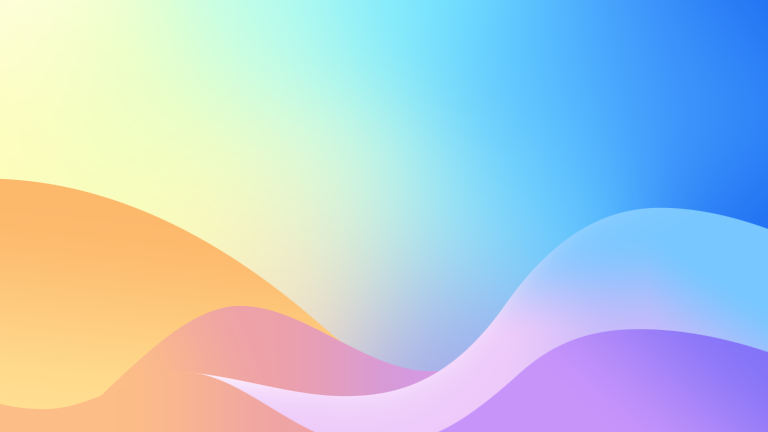
This background is drawn by a Shadertoy shader. Its source:

```glsl
// Draws a pastel sky gradient from lemon to blue above flowing, layered waves.

// Sky colours
const vec3 CREAM    = vec3(1.00, 1.00, 0.89);
const vec3 LEMON    = vec3(1.00, 0.99, 0.72);
const vec3 LIME     = vec3(0.93, 1.00, 0.77);
const vec3 MINT     = vec3(0.74, 1.00, 0.93);
const vec3 PALE     = vec3(0.86, 1.00, 0.87);
const vec3 AQUA     = vec3(0.48, 0.92, 1.00);
const vec3 ICE      = vec3(0.62, 0.95, 0.98);
const vec3 SKY      = vec3(0.36, 0.77, 1.00);
const vec3 AZURE    = vec3(0.25, 0.60, 0.99);
const vec3 COBALT   = vec3(0.10, 0.40, 0.94);
const vec3 APRICOT  = vec3(1.00, 0.87, 0.74);
const vec3 HAZE     = vec3(0.62, 0.64, 0.93);

// Wave colours
const vec3 ORANGE   = vec3(0.99, 0.72, 0.42);
const vec3 SAND     = vec3(1.00, 0.87, 0.57);
const vec3 PEACH    = vec3(0.99, 0.74, 0.53);
const vec3 ROSE     = vec3(0.93, 0.63, 0.66);
const vec3 ORCHID   = vec3(0.83, 0.60, 0.88);
const vec3 BLUSH    = vec3(0.93, 0.79, 0.98);
const vec3 LILAC    = vec3(0.78, 0.73, 0.98);
const vec3 RIBBON   = vec3(0.47, 0.78, 1.00);
const vec3 SHINE    = vec3(1.00, 0.96, 0.99);
const vec3 VIOLET   = vec3(0.78, 0.58, 0.98);
const vec3 INDIGO   = vec3(0.51, 0.45, 0.97);

const float ASPECT      = 16.0 / 9.0;
const float GLOW_SPREAD = 0.06;   // squared falloff of each sky glow
const float RIM_WIDTH   = 0.045;  // soft light under the ribbon's crest

// Cubic arc between two knots (x, height, slope), straight beyond its ends
float arc(vec3 a, vec3 b, float x) {
    float w = b.x - a.x;
    float t = clamp((x - a.x) / w, 0.0, 1.0);
    float s = 1.0 - t;
    float y = s * s * ((1.0 + 2.0 * t) * a.y + t * w * a.z)
            + t * t * ((1.0 + 2.0 * s) * b.y - s * w * b.z);
    return y + min(x - a.x, 0.0) * a.z + max(x - b.x, 0.0) * b.z;
}

float hillTop(float x) {
    return arc(vec3(0.0, 0.586, -0.04), vec3(0.718, 0.269, -0.85), x);
}

float roseTop(float x) {
    const vec3 crest = vec3(0.556, 0.292, 0.0);
    return x < crest.x ? arc(vec3(0.243, 0.093, 0.95), crest, x)
                       : arc(crest, vec3(0.995, 0.141, 0.0), x);
}

float ribbonTop(float x) {
    const vec3 dip = vec3(0.799, 0.083, 0.0);
    const vec3 rise = vec3(1.169, 0.294, 1.42);
    const vec3 crest = vec3(1.528, 0.519, 0.0);
    if (x < dip.x) return arc(vec3(0.417, 0.139, -0.05), dip, x);
    if (x < rise.x) return arc(dip, rise, x);
    return x < crest.x ? arc(rise, crest, x)
                       : arc(crest, vec3(1.778, 0.47, -0.36), x);
}

float peachTop(float x) {
    const vec3 dip = vec3(0.104, 0.053, 0.0);
    const vec3 crest = vec3(0.424, 0.139, 0.0);
    if (x < dip.x) return arc(vec3(0.0, 0.065, -0.25), dip, x);
    return x < crest.x ? arc(dip, crest, x)
                       : arc(crest, vec3(0.729, 0.0, -0.45), x);
}

float violetTop(float x) {
    const vec3 rise = vec3(1.204, 0.137, 0.9);
    const vec3 crest = vec3(1.481, 0.238, 0.0);
    if (x < rise.x) return arc(vec3(1.014, 0.0, 0.45), rise, x);
    return x < crest.x ? arc(rise, crest, x)
                       : arc(crest, vec3(1.778, 0.185, -0.33), x);
}

// Smooth coverage of the area with positive depth
float cover(float depth) {
    return clamp(0.5 + depth / max(fwidth(depth), 1e-5), 0.0, 1.0);
}

vec4 glow(vec2 offset, vec3 colour) {
    return vec4(colour, 1.0) * exp(-dot(offset, offset) / GLOW_SPREAD);
}

// Weighted blend of broad glows
vec3 sky(vec2 p) {
    vec4 sum = glow(p - vec2(0.00, 1.00), CREAM) + glow(p - vec2(0.00, 0.72), LEMON)
             + glow(p - vec2(0.30, 0.80), LIME)  + glow(p - vec2(0.62, 0.93), MINT)
             + glow(p - vec2(0.50, 0.54), LEMON) + glow(p - vec2(0.76, 0.58), PALE)
             + glow(p - vec2(0.93, 0.95), AQUA)  + glow(p - vec2(1.02, 0.49), ICE)
             + glow(p - vec2(1.22, 0.85), SKY)   + glow(p - vec2(1.28, 0.55), SKY)
             + glow(p - vec2(1.50, 0.90), AZURE) + glow(p - vec2(1.62, 0.70), AZURE)
             + glow(p - vec2(1.78, 1.00), COBALT) + glow(p - vec2(1.78, 0.49), COBALT)
             + glow(p - vec2(0.72, 0.34), APRICOT) + glow(p - vec2(1.03, 0.20), HAZE);
    return sum.rgb / sum.a;
}

void mainImage(out vec4 fragColor, in vec2 fragCoord) {
    vec2 p = fragCoord / iResolution.xy * vec2(ASPECT, 1.0);
    vec3 colour = sky(p);

    // Orange hill and rose wave
    vec3 hill = mix(SAND, ORANGE, smoothstep(0.03, 0.56, p.y + 0.1 * p.x));
    colour = mix(colour, hill, cover(hillTop(p.x) - p.y));
    vec3 rose = mix(PEACH, ROSE, smoothstep(0.24, 0.64, p.x + 0.4 * (p.y - 0.2)));
    rose = mix(rose, ORCHID, smoothstep(0.60, 1.00, p.x));
    colour = mix(colour, rose, cover(roseTop(p.x) - p.y));

    // Ribbon, blush below and blue above, with a lit crest
    float depth = ribbonTop(p.x) - p.y;
    vec3 ribbon = mix(BLUSH, LILAC, smoothstep(1.15, 1.45, p.x));
    ribbon = mix(ribbon, RIBBON, smoothstep(0.21, 0.47, p.y + 0.6 * max(p.x - 1.5, 0.0)));
    float rim = exp(-max(depth, 0.0) / RIM_WIDTH) * (1.0 - smoothstep(0.9, 1.7, p.x));
    ribbon = mix(ribbon, SHINE, rim * mix(0.9, 0.4, smoothstep(0.42, 0.75, p.x)));
    colour = mix(colour, ribbon, cover(depth) * smoothstep(0.40, 0.44, p.x));

    // Front peach and violet waves
    vec3 peach = mix(PEACH, ROSE, 0.9 * smoothstep(0.25, 0.70, p.x));
    colour = mix(colour, peach, cover(peachTop(p.x) - p.y));
    vec3 violet = mix(VIOLET, INDIGO, smoothstep(0.0, 0.55, p.y + 0.9 * (p.x - 1.4)));
    colour = mix(colour, violet, cover(violetTop(p.x) - p.y));

    fragColor = vec4(colour, 1.0);
}
```
